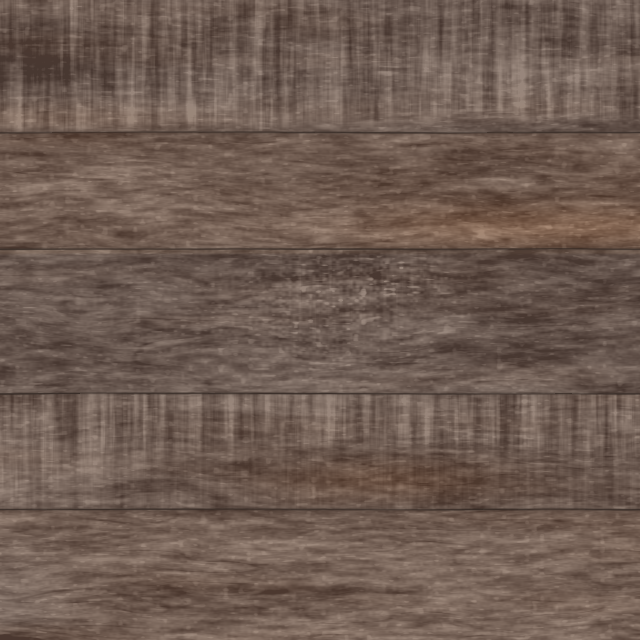
Reproduce this texture procedurally as a WebGL 1 fragment shader.

```glsl
precision highp float;
// Five weathered wooden planks with horizontal grain, cross saw marks and dark seams.

uniform vec2 u_resolution;

const vec4 SEAMS = vec4(0.204, 0.385, 0.611, 0.793);
const float SEAM_WIDTH = 0.0015;
const float SEAM_WOBBLE = 0.0025;
const vec3 DARK_WOOD = vec3(0.330, 0.262, 0.231);
const vec3 PALE_WOOD = vec3(0.545, 0.474, 0.432);
const vec3 WARM_TINT = vec3(0.046, 0.006, -0.026);
const vec3 COOL_TINT = vec3(-0.012, -0.001, 0.008);
const vec3 SEAM_COLOR = vec3(0.20, 0.16, 0.14);
const vec2 WEAR_SCALE = vec2(2.6, 14.0);
const vec2 GRAIN_SCALE = vec2(7.0, 62.0);
const vec2 FIBRE_SCALE = vec2(32.0, 165.0);
const vec2 CRACK_SCALE = vec2(9.0, 60.0);
const vec2 SAW_SCALE = vec2(52.0, 4.0);
const vec2 THREAD_SCALE = vec2(140.0, 11.0);
const vec2 WEAVE_SCALE = vec2(190.0, 230.0);

float hash(vec2 p) {
  vec3 q = fract(vec3(p.xyx) * 0.1031);
  q += dot(q, q.yzx + 33.33);
  return fract((q.x + q.y) * q.z);
}

float noise(vec2 p) {
  vec2 cell = floor(p);
  vec2 f = fract(p);
  f = f * f * (3.0 - 2.0 * f);
  return mix(mix(hash(cell), hash(cell + vec2(1.0, 0.0)), f.x),
             mix(hash(cell + vec2(0.0, 1.0)), hash(cell + 1.0), f.x), f.y);
}

// Layered noise centred on zero.
float fbm(vec2 p) {
  float sum = 0.0;
  float gain = 0.57;
  for (int i = 0; i < 3; i++) {
    sum += gain * (noise(p) - 0.5);
    p = p * 2.03 + 17.3;
    gain *= 0.5;
  }
  return sum;
}

// Soft elliptical patch.
float patchMask(vec2 p, vec2 center, vec2 radius) {
  vec2 d = (p - center) / radius;
  return exp(-dot(d, d));
}

float isPlank(float id, float wanted) {
  return 1.0 - step(0.5, abs(id - wanted));
}

void main() {
  vec2 uv = gl_FragCoord.xy / u_resolution;
  float pixel = 1.0 / u_resolution.y;

  // Plank index from the bottom, and height within the plank
  float y = uv.y + SEAM_WOBBLE * fbm(vec2(uv.x * 7.0, 3.0));
  vec4 above = step(SEAMS, vec4(y));
  float id = dot(above, vec4(1.0));
  vec4 lows = above * SEAMS;
  vec4 highs = mix(SEAMS, vec4(1.0), above);
  float low = max(max(lows.x, lows.y), max(lows.z, lows.w));
  float high = min(min(highs.x, highs.y), min(highs.z, highs.w));
  float v = (y - low) / (high - low);

  // Wavy horizontal grain with thin dark cracks
  vec2 p = uv + vec2(id * 7.31, id * 3.17);
  vec2 bent = p + vec2(0.0, 0.022 * fbm(p * vec2(5.0, 11.0)));
  float wear = fbm(bent * WEAR_SCALE);
  float grain = fbm(bent * GRAIN_SCALE);
  float fibre = fbm(bent * FIBRE_SCALE);
  float weave = noise(p * WEAVE_SCALE) - 0.5;
  float ridge = abs(noise(bent * CRACK_SCALE + 40.0) - 0.5);
  float crack = (1.0 - smoothstep(0.0, 0.09, ridge)) * smoothstep(0.35, 0.7, noise(bent * vec2(12.0, 30.0)));
  float flecks = smoothstep(0.70, 0.95, noise(bent * vec2(85.0, 230.0) + 70.0));

  // Vertical saw marks on the top and the second plank
  float fade = v + 0.7 * wear;
  float sawn = isPlank(id, 4.0) * smoothstep(0.08, 0.30, fade)
             + isPlank(id, 1.0) * mix(0.40, 1.0, smoothstep(0.40, 0.65, fade));
  float scuffed = isPlank(id, 2.0) * (patchMask(uv, vec2(0.52, 0.53), vec2(0.12, 0.09))
                + 0.8 * patchMask(uv, vec2(0.62, 0.56), vec2(0.08, 0.03)));
  float saw = 0.95 * fbm(p * SAW_SCALE) + 0.95 * fbm(p * THREAD_SCALE);
  float scratch = smoothstep(0.66, 0.94, noise(p * vec2(125.0, 12.0) + 9.0));

  // Combine marks into a tone between dark and pale wood
  float tone = 0.47 + 0.10 * (hash(vec2(id, 5.0)) - 0.5) + 1.05 * wear;
  tone += mix(1.0, 0.35, sawn) * (0.75 * grain - 0.24 * crack) + mix(1.15, 0.75, sawn) * fibre;
  tone += sawn * (saw + 0.32 * scratch - 0.05) + 0.30 * flecks + 0.20 * weave;
  tone += scuffed * (0.35 * saw + 0.20 * scratch + 0.35 * flecks + 0.40 * weave + 0.05);
  tone -= 0.20 * isPlank(id, 4.0) * patchMask(uv, vec2(0.15, 0.91), vec2(0.30, 0.05));
  tone += 0.24 * isPlank(id, 4.0) * patchMask(uv, vec2(0.05, 0.99), vec2(0.25, 0.03));
  tone += 0.14 * isPlank(id, 4.0) * patchMask(uv, vec2(0.85, 0.83), vec2(0.15, 0.06));
  tone -= 0.14 * isPlank(id, 2.0) * patchMask(uv, vec2(0.25, 0.56), vec2(0.20, 0.03));
  tone -= 0.12 * isPlank(id, 0.0) * patchMask(uv, vec2(0.20, 0.15), vec2(0.40, 0.06));
  vec3 color = mix(DARK_WOOD, PALE_WOOD, clamp(tone, -0.20, 1.25));

  // Warm and cool stains
  float warm = 0.8 * isPlank(id, 3.0) * patchMask(uv, vec2(0.90, 0.645), vec2(0.35, 0.035))
             + 0.7 * isPlank(id, 1.0) * patchMask(uv, vec2(0.60, 0.250), vec2(0.20, 0.035))
             + 0.4 * isPlank(id, 4.0) * patchMask(uv, vec2(0.08, 0.815), vec2(0.25, 0.025))
             + 0.25 * isPlank(id, 3.0) + 0.20 * isPlank(id, 0.0)
             + 0.5 * max(fbm(bent * vec2(3.0, 20.0) + 8.0), 0.0);
  float cool = 0.4 * isPlank(id, 2.0) + 0.3 * isPlank(id, 4.0)
             + 0.8 * patchMask(uv, vec2(0.0, 0.05), vec2(0.10, 0.10));
  color += WARM_TINT * warm + COOL_TINT * cool;

  // Pale worn edge under the third seam, then the dark seams
  float edge = isPlank(id, 2.0) * smoothstep(0.955, 0.98, v) * (0.4 + noise(vec2(uv.x * 9.0, 2.0)));
  color += 0.06 * edge * vec3(1.0, 0.80, 0.55);
  vec4 gaps = abs(vec4(y) - SEAMS);
  float gap = min(min(gaps.x, gaps.y), min(gaps.z, gaps.w));
  float line = 1.0 - smoothstep(SEAM_WIDTH - pixel, SEAM_WIDTH + pixel, gap);
  float strength = 0.45 + 0.45 * noise(vec2(uv.x * 8.0, id));
  color = mix(color, SEAM_COLOR, max(line * strength, 0.25 * exp(-gap / 0.004)));

  gl_FragColor = vec4(color, 1.0);
}
```
